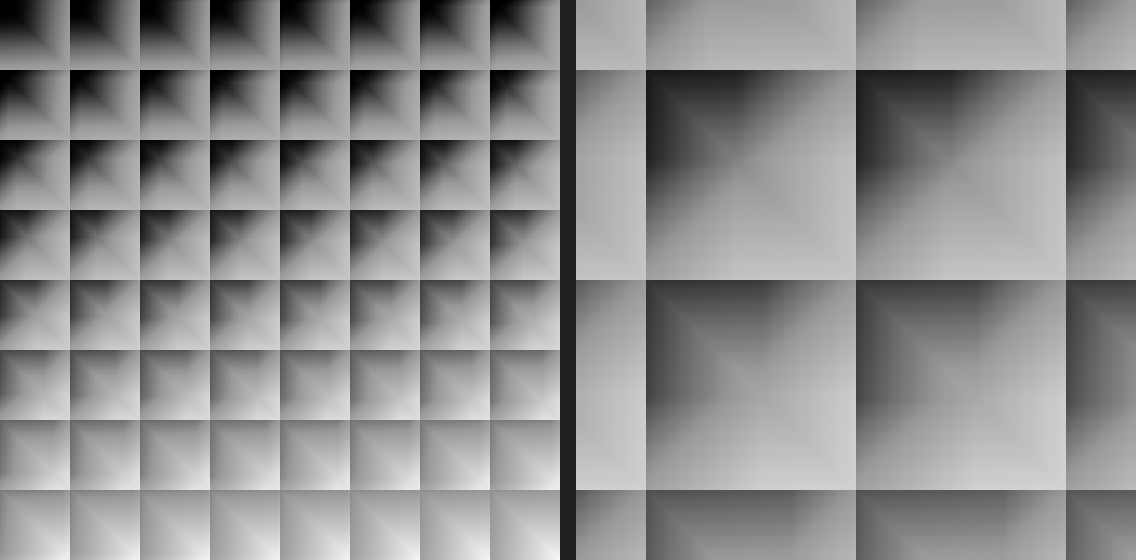
Left, the full canvas; right, a detail of the centre.
Write a three.js fragment shader that draws this pattern.

```glsl
// Eight by eight grid of grey tiles: slices through the lightness of a colour cube.
varying vec2 vUv;

// Faint soft stairs along a 0 to 1 ramp
vec2 softSteps(vec2 ramp) {
  return ramp - 0.5 * sin(ramp * 100.53) / 100.53;
}

// Midpoint of the strongest and weakest channel, with a touch of luma
float lightness(vec3 color) {
  float strongest = max(color.r, max(color.g, color.b));
  float weakest = min(color.r, min(color.g, color.b));
  float luma = dot(color, vec3(0.3, 0.59, 0.11));
  return mix(0.5 * (strongest + weakest), luma, 0.1);
}

// Deep shadows, steep dark greys, gentle highlights
float toneCurve(float light) {
  float shadows = 0.56 * smoothstep(0.09, 0.51, light);
  float highlights = 0.41 * clamp((light - 0.43) / 0.57, 0.0, 1.0);
  return shadows + highlights;
}

// Red runs right, green runs down, blue rises from tile to tile
float sliceGrid(vec2 uv) {
  vec2 grid = clamp(vec2(uv.x, 1.0 - uv.y), 0.0, 0.9999) * 8.0;
  vec2 tile = floor(grid);
  float blue = (tile.y * 8.0 + tile.x) / 63.0;
  return toneCurve(lightness(vec3(softSteps(fract(grid)), blue)));
}

void main() {
  // Average four samples per pixel to smooth the tile edges
  vec2 pixel = fwidth(vUv);
  float grey = 0.0;
  for (int i = 0; i < 4; i++) {
    vec2 corner = vec2(mod(float(i), 2.0), floor(float(i) / 2.0)) - 0.5;
    grey += 0.25 * sliceGrid(vUv + 0.5 * corner * pixel);
  }
  gl_FragColor = vec4(vec3(grey), 1.0);
}
```
